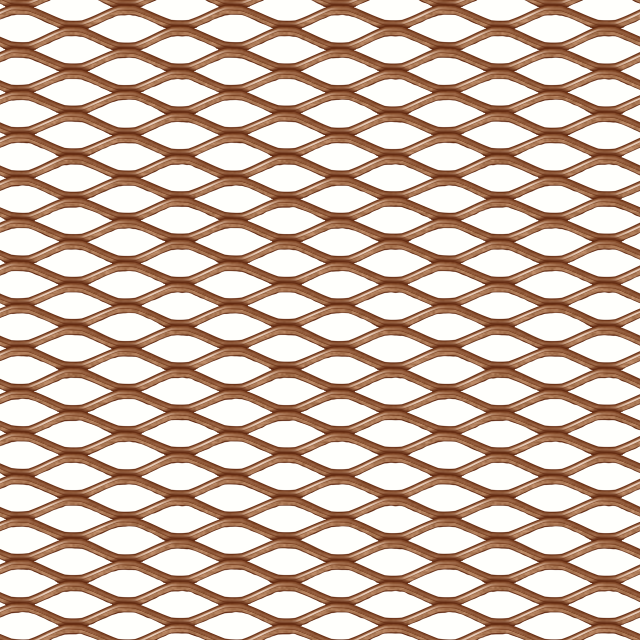
Reproduce this texture procedurally as a three.js fragment shader.

```glsl
// Copper expanded-metal mesh: wavy strands meeting at nodes around white openings.
#define COLUMNS 6.0        // openings across
#define STRANDS 30.0       // wavy strands down, must be even
#define WEAR_TILES 3.0     // repeats of the wear pattern per side
#define WAVE 0.37          // strand amplitude, in strand spacings
#define HALF_WIDTH 0.235   // half the strand height, in strand spacings
#define ORIGIN vec2(0.6875, 0.164)
#define EDGE 0.035         // edge softness, in strand spacings
#define ROUGHNESS 0.035    // unevenness of the cut edges
#define GRAIN 0.20         // contrast of the surface grain

varying vec2 vUv;

const vec3 WHITE  = vec3(1.00, 1.00, 0.99);
const vec3 UMBER  = vec3(0.35, 0.13, 0.04);
const vec3 RUST   = vec3(0.46, 0.23, 0.11);
const vec3 COPPER = vec3(0.61, 0.39, 0.25);
const vec3 TAN    = vec3(0.70, 0.51, 0.37);
const vec3 GLINT  = vec3(0.90, 0.80, 0.73);

float hash(vec2 p) {
  vec3 q = fract(p.xyx * 0.1031);
  q += dot(q, q.yzx + 33.33);
  return fract((q.x + q.y) * q.z);
}

// Value noise over the wear tile, wrapping after a whole number of cells.
float noise(vec2 cells) {
  vec2 p = fract(vUv * WEAR_TILES) * cells;
  vec2 i = floor(p), f = fract(p);
  f = f * f * (3.0 - 2.0 * f);
  vec2 a = mod(i, cells), b = mod(i + 1.0, cells);
  return mix(mix(hash(a), hash(vec2(b.x, a.y)), f.x),
             mix(hash(vec2(a.x, b.y)), hash(b), f.x), f.y);
}

// Strand height from 1 at the crest to -1 at the trough; s is the signed phase.
float wave(float s) {
  float d = abs(s) * 2.0;
  float ramp = clamp((d - 0.16) / 0.68, 0.0, 1.0);
  return 1.0 - 2.0 * mix(ramp, smoothstep(0.05, 0.98, d), 0.5);
}

// Metal colour at v, from -1 (lower edge) to 1 (upper edge).
vec3 metal(float v, float s, float grain) {
  float rise = -sin(6.2831853 * s);
  float lit = max(rise, 0.0);
  float crest = 0.5 + 0.5 * cos(6.2831853 * s);

  // rough cut face below, smooth rolled face above
  vec3 cut = mix(COPPER, TAN, 0.55 + 0.3 * abs(rise)) + GRAIN * (grain - 0.5);
  vec3 rolled = mix(COPPER, TAN, 0.5 * lit + 0.3 * (1.0 - crest));
  rolled = mix(rolled, RUST, 0.6 * max(-rise, 0.0));
  rolled = mix(rolled, RUST, smoothstep(0.4, 0.95, v));
  rolled += 0.35 * GRAIN * (grain - 0.5);
  vec3 col = mix(cut, rolled, smoothstep(-0.15, 0.1, v));

  // groove between the faces, then the bright streak on rising strands
  float groove = smoothstep(0.2, 0.0, abs(v + 0.05 - 0.15 * rise * crest));
  col = mix(col, RUST, groove * (0.75 - 0.5 * lit));
  float streak = smoothstep(0.32, 0.05, abs(v - 0.28));
  col = mix(col, GLINT, streak * (0.9 * lit * lit + 0.12));

  // dark rims
  col = mix(UMBER, col, smoothstep(-1.0, -0.65, v));
  return mix(col, UMBER, 0.75 * smoothstep(0.72, 1.0, v));
}

void main() {
  vec2 p = vUv * vec2(COLUMNS, STRANDS) - ORIGIN;
  float grain = mix(noise(vec2(36.0, 120.0)), noise(vec2(90.0, 110.0)), 0.5);
  float rough = ROUGHNESS * (noise(vec2(48.0, 40.0)) - 0.5);
  p.y += 0.06 * (noise(vec2(6.0, 10.0)) - 0.5);

  vec3 col = WHITE;
  float nearest = floor(p.y + 0.5);

  // strands from top to bottom, each crest overlapping the trough above
  for (int j = 0; j < 3; j++) {
    float k = nearest + 1.0 - float(j);
    float s = fract(p.x + 0.5 * mod(k, 2.0) + 0.5) - 0.5;
    float y = p.y - k - WAVE * wave(s);
    float d = abs(y) - HALF_WIDTH + rough * step(y, 0.0);
    float cover = smoothstep(EDGE, -EDGE, d);

    // contact shadow on the metal just above this strand
    float isMetal = 1.0 - smoothstep(0.75, 0.98, col.b);
    float shadow = smoothstep(0.22, 0.0, y - HALF_WIDTH) * step(0.0, y);
    col = mix(col, UMBER, 0.75 * shadow * isMetal);
    col = mix(col, metal(clamp(y / HALF_WIDTH, -1.0, 1.0), s, grain), cover);
  }
  gl_FragColor = vec4(clamp(col, 0.0, 1.0), 1.0);
}
```
